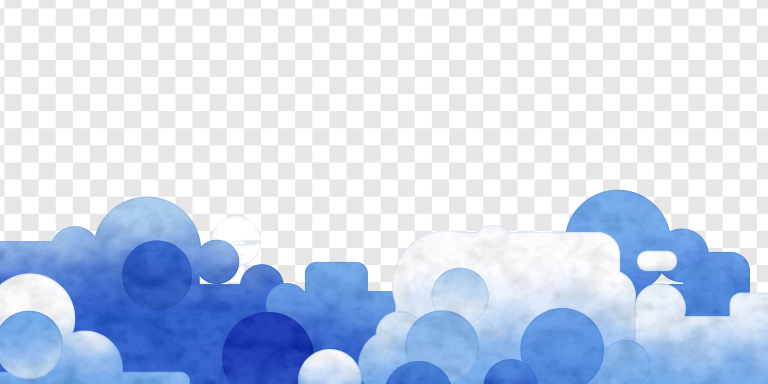
Reproduce this background procedurally as a WebGL 1 fragment shader.

```glsl
precision highp float;
uniform vec2 u_resolution;

#define CELL 4.453
#define CELL_SHIFT 3.385
#define GRAIN 0.13
#define CREASE 0.10
#define WASH 9.0
#define WHITE vec3(0.96, 0.96, 0.97)
#define MIST vec3(0.65, 0.78, 0.91)
#define SKY vec3(0.44, 0.65, 0.90)
#define AZURE vec3(0.29, 0.51, 0.84)
#define ROYAL vec3(0.19, 0.37, 0.78)
#define NAVY vec3(0.12, 0.23, 0.70)

// Positions are in hundredths of the canvas height
float pixel, wash;
vec2 pos;

float hash(vec2 p) {
  vec3 q = fract(p.xyx * vec3(0.1031, 0.1030, 0.0973));
  q += dot(q, q.yzx + 33.33);
  return fract((q.x + q.y) * q.z);
}

float noise(vec2 p) {
  vec2 i = floor(p), f = fract(p);
  f = f * f * (3.0 - 2.0 * f);
  return mix(mix(hash(i), hash(i + vec2(1, 0)), f.x),
             mix(hash(i + vec2(0, 1)), hash(i + vec2(1, 1)), f.x), f.y);
}

// Soft grain plus ridged creases, centred on zero
float paper(vec2 p) {
  float grain = 0.0, crease = 0.0, amp = 0.5;
  for (int i = 0; i < 5; i++) {
    float n = noise(p);
    grain += amp * (n - 0.5);
    crease += amp * (0.25 - abs(n - 0.5) * 1.2);
    p = mat2(1.5, 1.2, -1.2, 1.5) * p + 17.3;
    amp *= 0.62;
  }
  return GRAIN * grain + CREASE * crease;
}

float disc(float x, float y, float r) {
  return length(pos - vec2(x, y)) - r;
}

// Rounded box from its left, bottom, right and top sides
float slab(float l, float b, float r, float t, float radius) {
  vec2 q = abs(pos - 0.5 * vec2(l + r, b + t)) - 0.5 * vec2(r - l, t - b) + radius;
  return length(max(q, 0.0)) + min(max(q.x, q.y), 0.0) - radius;
}

float cover(float d) {
  return 1.0 - smoothstep(-0.6 * pixel, 0.6 * pixel, d);
}

// Cut-out filled with a vertical wash and a thin darker rim
void paint(inout vec4 c, float d, vec3 low, vec3 high, float y0, float y1) {
  vec3 fill = mix(low, high, smoothstep(y0, y1, pos.y + wash));
  float rim = 1.0 - smoothstep(0.0, 0.45, abs(d + 0.1));
  fill = mix(fill, fill * vec3(0.80, 0.88, 0.97), 0.55 * rim);
  c = mix(c, vec4(fill, 1.0), cover(d));
}

void main() {
  pos = gl_FragCoord.xy * 100.0 / u_resolution.y;
  pixel = 100.0 / u_resolution.y;
  wash = WASH * (noise(pos * 0.12) * 0.6 + noise(pos * 0.3) * 0.4 - 0.5);

  // Checkerboard; alpha marks the paper areas
  vec2 grid = vec2(pos.x - CELL_SHIFT, 100.0 - pos.y) / CELL;
  vec2 tri = abs(fract(grid * 0.5) - 0.5) - 0.25;
  vec2 side = clamp(tri * 2.0 * CELL / pixel, -0.5, 0.5);
  vec4 c = vec4(vec3(0.95 - 0.2 * side.x * side.y), 0.0);

  // Split sun
  float slit = abs(pos.y - 36.6 - 0.07 * (pos.x - 61.5)) - 0.03 * max(pos.x - 54.0, 0.0);
  paint(c, max(disc(61.5, 37.1, 6.6), -slit), WHITE, vec3(1), 28.0, 40.0);

  // Left bank
  float d = min(disc(38.3, 34.7, 14.1), disc(19.5, 34.6, 6.5));
  d = min(d, min(disc(56.5, 31.8, 5.8), disc(68.2, 25.5, 5.7)));
  d = min(d, min(slab(-10.0, -10.0, 52.0, 37.2, 1.0), slab(40.0, -10.0, 73.8, 26.0, 2.0)));
  paint(c, d, ROYAL, MIST, 18.0, 47.0);
  paint(c, disc(40.9, 28.3, 9.1), ROYAL * 0.94, mix(ROYAL, AZURE, 0.3), 22.0, 40.0);
  d = min(slab(79.4, -10.0, 95.8, 31.8, 3.0), slab(72.0, -10.0, 103.0, 24.2, 1.0));
  paint(c, min(d, disc(74.8, 20.7, 5.6)), ROYAL, SKY, 4.0, 31.0);
  paint(c, disc(69.8, 6.8, 12.0), mix(NAVY, ROYAL, 0.5), NAVY, -2.0, 10.0);

  // Right bank
  d = min(disc(160.9, 36.7, 13.9), disc(177.6, 33.5, 7.0));
  d = min(d, min(slab(178.0, 12.0, 195.3, 34.4, 5.0), slab(150.0, 12.0, 195.3, 26.0, 1.0)));
  paint(c, d, mix(AZURE, ROYAL, 0.4), SKY, 18.0, 44.0);
  paint(c, max(d, disc(183.0, 23.5, 8.5)), AZURE, mix(AZURE, SKY, 0.4), 17.0, 32.0);
  paint(c, slab(165.9, 29.4, 176.3, 34.7, 2.6), MIST, WHITE, 25.0, 32.0);

  // Pale central and right clouds
  d = min(disc(171.9, 19.6, 6.7), slab(190.0, -10.0, 215.0, 23.8, 3.0));
  d = min(d, slab(158.0, -10.0, 215.0, 17.7, 1.0));
  paint(c, d, SKY, mix(MIST, WHITE, 0.8), -2.0, 22.0);
  d = min(disc(116.4, 25.7, 14.3), disc(128.4, 35.2, 6.2));
  d = min(d, min(slab(114.0, 10.0, 161.5, 39.6, 6.0), disc(158.8, 23.0, 6.8)));
  d = min(d, slab(104.0, -10.0, 165.5, 23.0, 1.0));
  paint(c, d, SKY, WHITE, -2.0, 31.0);
  paint(c, disc(119.8, 22.8, 7.5), mix(MIST, WHITE, 0.7), MIST, 16.0, 29.0);

  // Foreground puffs
  d = min(disc(104.2, 12.6, 6.4), disc(102.5, 5.0, 9.2));
  paint(c, d, SKY, mix(MIST, WHITE, 0.5), -2.0, 19.0);
  paint(c, disc(115.1, 9.6, 9.6), mix(MIST, SKY, 0.5), mix(SKY, MIST, 0.4), 0.0, 18.0);
  paint(c, disc(85.9, 0.8, 8.3), SKY, WHITE, -5.0, 9.0);
  paint(c, disc(162.8, 5.0, 6.5), SKY, mix(SKY, MIST, 0.5), -2.0, 11.0);
  paint(c, disc(146.4, 8.9, 10.9), AZURE, mix(AZURE, SKY, 0.7), -2.0, 20.0);
  paint(c, disc(109.0, -3.0, 9.0), ROYAL, AZURE, -5.0, 6.0);
  paint(c, disc(133.0, -0.5, 7.0), ROYAL, AZURE, -5.0, 7.0);
  d = min(disc(7.8, 17.0, 11.8), disc(22.1, 4.0, 9.9));
  paint(c, min(d, slab(-9.0, -9.0, 49.5, 3.2, 2.5)), SKY, WHITE, -1.0, 20.0);
  paint(c, disc(7.5, 10.2, 8.9), mix(MIST, WHITE, 0.3), SKY, 0.0, 17.0);

  c.rgb += c.a * paper(pos * vec2(0.22, 0.3));
  gl_FragColor = vec4(clamp(c.rgb, 0.0, 1.0), 1.0);
}
```
